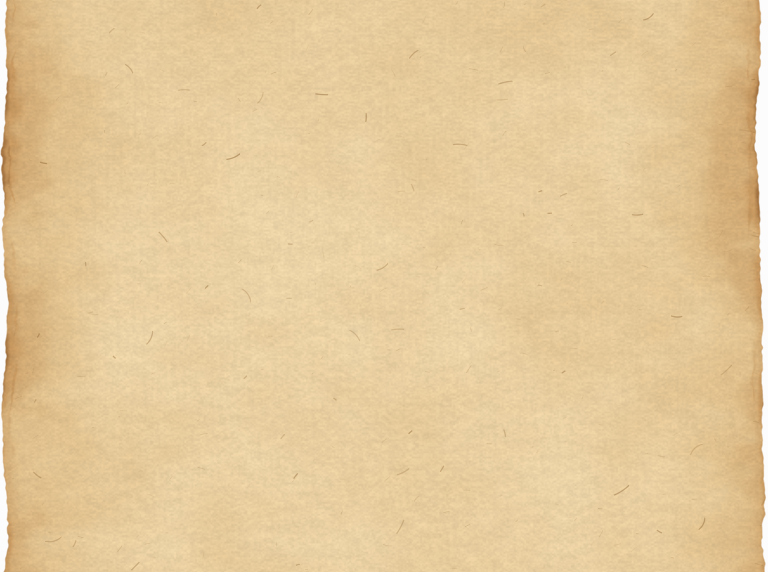
Reproduce this texture procedurally as a WebGL 2 fragment shader.

```glsl
#version 300 es
precision highp float;
// Aged parchment sheet with torn left and right sides on white.
// An age value (edge distance plus fractal mottling) drives a colour ramp;
// hashed cells scatter curved plant fibres and specks over a fine grain.

#define STAIN_DEPTH 0.11
#define STAIN_GAIN 0.64
#define RIM_DEPTH 0.007
#define RIM_GAIN 0.36
#define TEAR_SIZE 0.013
#define MOTTLE_GAIN 0.30
#define GRAIN_GAIN 0.045
#define FIBRE_CELL 0.105
#define FIBRE_GAIN 0.50

uniform vec2 u_resolution;
out vec4 outColor;

const vec3 WHITE = vec3(0.99);
const vec3 CREAM = vec3(0.925, 0.83, 0.655);
const vec3 SAND = vec3(0.88, 0.76, 0.56);
const vec3 TAN = vec3(0.83, 0.68, 0.47);
const vec3 OCHRE = vec3(0.78, 0.60, 0.38);
const vec3 BROWN = vec3(0.64, 0.45, 0.25);
const vec3 FIBRE = vec3(0.55, 0.39, 0.20);

float hash(vec2 p) {
    return fract(sin(dot(p, vec2(127.1, 311.7))) * 43758.5453);
}

float noise(vec2 p) {
    vec2 i = floor(p), f = fract(p);
    f = f * f * (3.0 - 2.0 * f);
    return mix(mix(hash(i), hash(i + vec2(1, 0)), f.x),
               mix(hash(i + vec2(0, 1)), hash(i + vec2(1, 1)), f.x), f.y);
}

float fbm(vec2 p) {
    float sum = 0.0, amp = 0.5;
    for (int i = 0; i < 5; i++) {
        sum += amp * noise(p);
        p = mat2(1.6, 1.2, -1.2, 1.6) * p + 7.3;
        amp *= 0.5;
    }
    return sum;
}

float bell(float x, float centre, float width) {
    float t = (x - centre) / width;
    return exp(-t * t);
}

// Ragged offset of a torn side
float tear(vec2 p, float seed) {
    return (fbm(vec2(p.y * 17.0, seed + p.x * 6.0)) - 0.5) * TEAR_SIZE
         + (noise(vec2(p.y * 130.0, seed)) - 0.5) * 0.003;
}

vec3 ageRamp(float t) {
    vec3 c = mix(CREAM, SAND, clamp(t / 0.3, 0.0, 1.0));
    c = mix(c, TAN, smoothstep(0.3, 0.55, t));
    c = mix(c, OCHRE, smoothstep(0.55, 0.78, t));
    return mix(c, BROWN, smoothstep(0.78, 1.05, t));
}

// Darkness of curved fibres, one candidate per cell
float fibres(vec2 p, float cell, float seed, float density, float px) {
    float ink = 0.0;
    vec2 home = floor(p / cell);
    for (int k = 0; k < 9; k++) {
        vec2 id = home + vec2(k % 3 - 1, k / 3 - 1);
        vec2 key = id + seed;
        if (hash(key + 3.7) > density) continue;
        vec2 q = p - (id + vec2(hash(key), hash(key + 19.3))) * cell;
        float angle = mix(-0.4, 1.2, hash(key + 41.1));
        if (hash(key + 8.8) > 0.82) angle += 1.6;
        q = mat2(cos(angle), -sin(angle), sin(angle), cos(angle)) * q;
        float size = hash(key + 57.9);
        float halfLen = cell * mix(0.02, 0.14, size * size);
        q.y += (hash(key + 71.3) - 0.5) * q.x * q.x * 45.0;
        float d = length(vec2(max(abs(q.x) - halfLen, 0.0), q.y));
        float radius = cell * 0.008;
        float line = 1.0 - smoothstep(radius - px * 0.5, radius + px * 0.8, d);
        ink = max(ink, line * mix(0.3, 1.0, hash(key + 83.0)));
    }
    return ink;
}

void main() {
    vec2 p = gl_FragCoord.xy / u_resolution.y;
    float aspect = u_resolution.x / u_resolution.y;
    float px = 1.0 / u_resolution.y;

    // Distance inward from each torn side
    float left = p.x - 0.0085 - 0.0035 * cos(15.0 * (0.9 - p.y)) - tear(p, 3.0);
    float right = aspect - p.x - 0.008 - 0.004 * p.y
                - 0.009 * bell(p.y, 0.77, 0.12) - tear(p, 29.0);
    float edge = min(left, right);

    // Age: broad side stains, dark rims, torn lip and mottling
    float leftWear = 0.72 + 0.33 * bell(p.y, 0.68, 0.22);
    float rightWear = 0.70 + 0.38 * bell(p.y, 0.68, 0.17);
    float cloud = fbm(p * 5.0 + 11.0) - 0.48;
    float blotch = fbm(p * vec2(13.0, 19.0) + 31.0) - 0.48;
    float stain = leftWear * exp(-max(left, 0.0) / STAIN_DEPTH)
                + rightWear * exp(-max(right, 0.0) / STAIN_DEPTH);
    float age = 0.07 + STAIN_GAIN * stain * (1.0 + 0.7 * cloud + 0.5 * blotch);
    age += RIM_GAIN * exp(-max(edge, 0.0) / RIM_DEPTH) * (0.8 + blotch);
    age += MOTTLE_GAIN * (cloud + 0.6 * blotch);
    age += 0.07 * smoothstep(0.8, 1.0, p.y);
    float lip = edge - 0.012 - 0.028 * (fbm(p * 16.0 + 5.0) - 0.4);
    age += 0.14 * bell(lip, 0.0, 0.0025) * smoothstep(0.4, 0.65, noise(p * 18.0));

    // Grain and fibres
    float grain = noise(p * vec2(170.0, 290.0)) + noise(p * 330.0 + 9.0) - 1.0;
    grain += 0.6 * (noise(p * vec2(45.0, 110.0)) - 0.5);
    vec3 paper = ageRamp(age) * (1.0 + GRAIN_GAIN * grain);
    float ink = fibres(p, FIBRE_CELL, 5.0, 0.5, px);
    ink = max(ink, 0.45 * fibres(p, FIBRE_CELL * 0.5, 61.0, 0.5, px));
    paper = mix(paper, FIBRE, ink * FIBRE_GAIN);

    outColor = vec4(mix(WHITE, paper, smoothstep(-px, px, edge)), 1.0);
}
```
